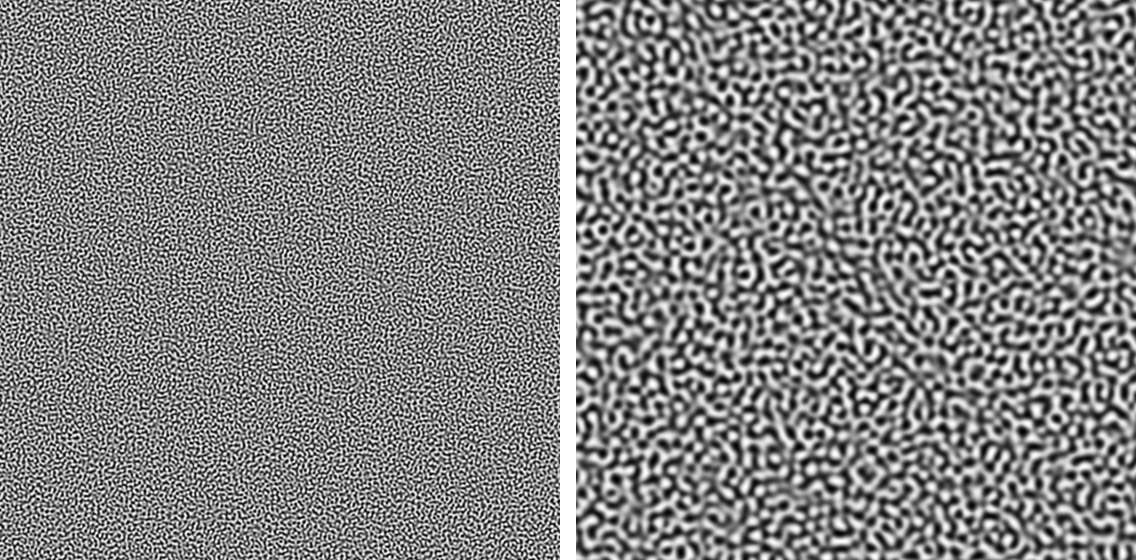
Left: the whole. Right: its middle third, enlarged.
Reproduce this texture procedurally as a WebGL 1 fragment shader.

```glsl
precision highp float;

uniform vec2 u_resolution;

// Frequencies are in cycles per canvas height
#define WAVE_COUNT 84
#define LOW_FREQUENCY 72.0
#define HIGH_FREQUENCY 150.0
#define MEAN_GREY 0.505
#define GREY_DEVIATION 0.272
#define EVENNESS 0.5

const float PI = 3.14159265;

float hash(float n) {
  return fract(sin(n * 12.9898 + 4.137) * 43758.547);
}

// Layered plane waves from all directions, with their local contrast evened out
float labyrinthNoise(vec2 p) {
  float wave = 0.0;
  vec2 quadrature = vec2(0.0);
  for (int i = 0; i < WAVE_COUNT; i++) {
    float id = float(i);
    float angle = PI * (id + hash(id + 0.31)) / float(WAVE_COUNT);
    float frequency = mix(LOW_FREQUENCY, HIGH_FREQUENCY, hash(id + 101.7));
    vec2 direction = vec2(cos(angle), sin(angle));

    // Wrapping the cycle keeps the cosine argument small
    float cycle = fract(dot(p, direction) * frequency + hash(id + 211.3));
    wave += cos(2.0 * PI * cycle);
    quadrature += direction * sin(2.0 * PI * cycle);
  }

  // The wave and its directional quadrature together give the local energy
  float variance = 0.5 * float(WAVE_COUNT);
  float energy = 0.5 * (wave * wave + dot(quadrature, quadrature)) / variance;
  return wave / sqrt(variance * mix(1.0, energy, EVENNESS));
}

void main() {
  vec2 canvas = gl_FragCoord.xy / u_resolution.y;
  float grey = MEAN_GREY + GREY_DEVIATION * labyrinthNoise(canvas);
  gl_FragColor = vec4(vec3(clamp(grey, 0.0, 1.0)), 1.0);
}
```
